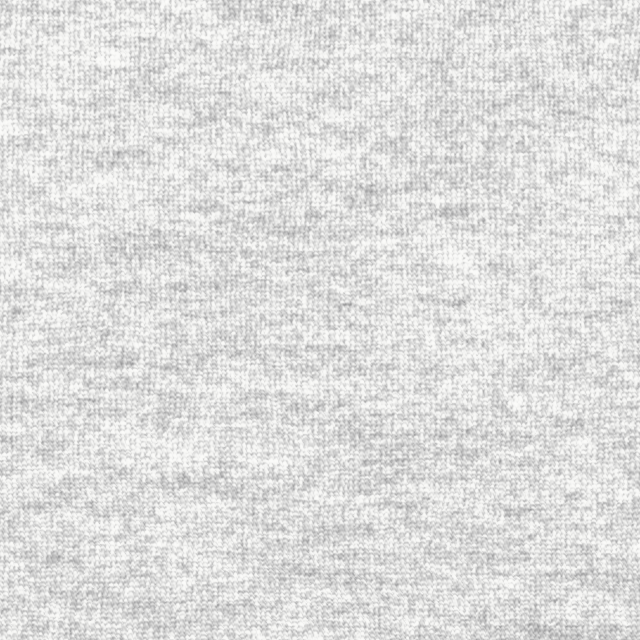
A WebGL 1 fragment shader for this texture:

```glsl
precision highp float;
uniform vec2 u_resolution;

#define WALES 124.0
#define COURSES 128.0
#define MEAN_TONE 0.877
#define WALE_DEPTH 0.040
#define COURSE_DEPTH 0.042
#define STREAK_DEPTH 0.072
#define STITCH_DEPTH 0.075
#define FIBRE_DEPTH 0.085
#define CLOUD_DEPTH 0.028

const float TAU = 6.2831853;
const vec3 SHADOW = vec3(0.60, 0.60, 0.605);
const vec3 LIGHT = vec3(0.985, 0.985, 0.978);

float hash(vec2 p) {
  vec3 q = fract(vec3(p.xyx) * 0.1031);
  q += dot(q, q.yzx + 33.33);
  return fract((q.x + q.y) * q.z);
}

// Smooth value noise from -1 to 1
float noise(vec2 p) {
  vec2 i = floor(p);
  vec2 f = fract(p);
  f = f * f * (3.0 - 2.0 * f);
  float low = mix(hash(i), hash(i + vec2(1.0, 0.0)), f.x);
  float high = mix(hash(i + vec2(0.0, 1.0)), hash(i + vec2(1.0, 1.0)), f.x);
  return 2.0 * mix(low, high, f.y) - 1.0;
}

// Stitch coordinates, bent by the slack of the cloth
vec2 clothCoords(vec2 uv) {
  vec2 p = uv * vec2(WALES, COURSES);
  vec2 slack = vec2(noise(uv * 7.0 + 40.0), noise(uv * 6.0 + 80.0));
  vec2 jitter = vec2(noise(p * 0.6 + 300.0), noise(p * 0.6 + 500.0));
  return p + 0.8 * slack + vec2(0.20, 0.30) * jitter;
}

// Grooves between the wales and slanted gaps between the loops
float knitRelief(vec2 p, float height) {
  float across = fract(p.x) - 0.5;
  float groove = cos(TAU * across);
  float leg = p.y + 0.65 * abs(across) + 0.35 * across;
  float gap = cos(TAU * leg);
  float waleShare = mix(0.75, 1.25, height);
  float courseShare = mix(1.2, 0.8, height);
  return WALE_DEPTH * waleShare * groove + COURSE_DEPTH * courseShare * gap;
}

// Light and dark fibres spun into the yarn, running along the courses
float heather(vec2 p) {
  float longStreak = noise(vec2(p.x * 0.09, p.y * 0.75) + 700.0);
  float shortStreak = noise(vec2(p.x * 0.28, p.y * 0.95) + 900.0);
  float stitch = noise(p * vec2(1.3, 1.1) + 1100.0);
  return STREAK_DEPTH * (0.6 * longStreak + 0.8 * shortStreak)
       + STITCH_DEPTH * stitch;
}

void main() {
  vec2 uv = gl_FragCoord.xy / u_resolution;
  vec2 p = clothCoords(uv);

  float tone = MEAN_TONE + knitRelief(p, uv.y) + heather(p);
  tone += FIBRE_DEPTH * noise(uv * vec2(270.0, 290.0) + 1500.0);
  tone += CLOUD_DEPTH * noise(uv * vec2(4.0, 13.0) + 60.0);
  tone += 0.02 * (uv.y - 0.5);

  // Soft shoulder keeps bright loops just below white
  float excess = max(tone - 0.93, 0.0);
  tone -= excess * excess / (excess + 0.08);

  float lightness = clamp((tone - SHADOW.g) / (LIGHT.g - SHADOW.g), 0.0, 1.0);
  gl_FragColor = vec4(mix(SHADOW, LIGHT, lightness), 1.0);
}
```
